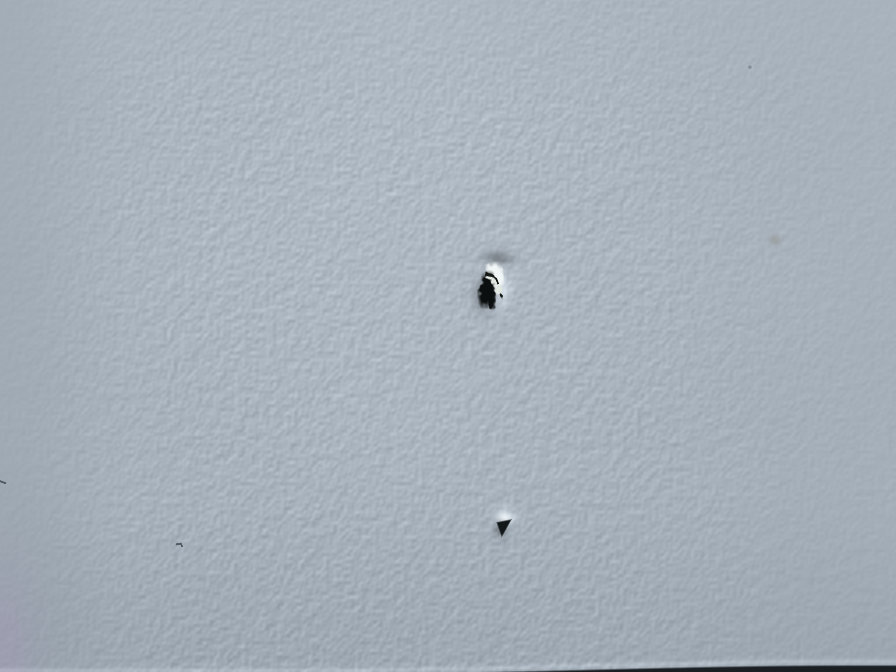
Write a WebGL 1 fragment shader that draws this texture.

```glsl
precision highp float;
uniform vec2 u_resolution;

float hash(vec2 p) {
  p = fract(p * vec2(0.1031, 0.1137));
  p += dot(p, p.yx + 33.33);
  return fract((p.x + p.y) * p.x * 7.31 + p.y * 5.17);
}

float noise(vec2 p) {
  vec2 cell = floor(p), f = fract(p);
  f = f * f * (3.0 - 2.0 * f);
  return mix(mix(hash(cell), hash(cell + vec2(1.0, 0.0)), f.x),
             mix(hash(cell + vec2(0.0, 1.0)), hash(cell + 1.0), f.x), f.y);
}

float fbm(vec2 p) {
  float sum = 0.0, gain = 0.5;
  for (int i = 0; i < 4; i++) {
    sum += gain * noise(p);
    p = mat2(0.8, 0.6, -0.6, 0.8) * p * 2.03 + 7.1;
    gain *= 0.5;
  }
  return sum;
}

vec2 turn(vec2 p, float angle) {
  float c = cos(angle), s = sin(angle);
  return vec2(c * p.x + s * p.y, c * p.y - s * p.x);
}

float glow(vec2 p, vec2 center, vec2 radius) {
  vec2 d = (p - center) / radius;
  return exp(-dot(d, d));
}

float blob(vec2 p, vec2 center, vec2 radius, float angle, float soft) {
  float d = length(turn(p - center, angle) / radius);
  return 1.0 - smoothstep(1.0 - soft, 1.0 + soft, d);
}

float stroke(vec2 p, vec2 a, vec2 b, float width) {
  vec2 ab = b - a;
  float t = clamp(dot(p - a, ab) / dot(ab, ab), 0.0, 1.0);
  return 1.0 - smoothstep(width * 0.5, width * 1.4, length(p - a - ab * t));
}

// Difference of two shifted height samples gives slanted relief.
float relief(vec2 p, float scale) {
  vec2 q = p * scale;
  return noise(q) - noise(q + vec2(-0.45, 0.6));
}

vec3 paintedWall(vec2 p, float aspect) {
  float x = p.x / aspect;
  float light = 0.645 + 0.035 * glow(vec2(x, p.y), vec2(0.43, 0.68), vec2(0.40, 0.55));
  light += 0.012 * smoothstep(0.3, 1.0, p.y);
  light -= 0.025 * (1.0 - smoothstep(0.0, 0.16, x));
  light -= 0.028 * (1.0 - smoothstep(0.0, 0.32, p.y));
  light += 0.012 * (fbm(p * 5.0) - 0.47);
  float rough = smoothstep(-0.1, 0.25, x) * (1.0 - 0.65 * smoothstep(0.62, 1.0, x));
  rough *= 0.6 + 0.4 * (1.0 - smoothstep(0.8, 1.0, p.y));
  float grain = 0.065 * relief(p, 190.0) + 0.04 * relief(p + 3.7, 110.0);
  vec3 color = vec3(light - 0.003, light + 0.037, light + 0.077) + grain * rough;
  color += vec3(0.025, -0.012, 0.02) * glow(p, vec2(0.0, 0.03), vec2(0.05, 0.12));
  return color;
}

vec3 largeChip(vec3 color, vec2 p) {
  vec2 ragged = p + 0.006 * (vec2(noise(p * 190.0), noise(p * 190.0 + 40.0)) - 0.5);
  color *= 1.0 - 0.28 * glow(p, vec2(0.741, 0.616), vec2(0.021, 0.010));
  color *= 1.0 - 0.30 * glow(p, vec2(0.719, 0.560), vec2(0.014, 0.022));
  color += 0.13 * glow(p, vec2(0.748, 0.570), vec2(0.012, 0.025));
  color = mix(color, vec3(0.94, 0.96, 0.96), blob(ragged, vec2(0.737, 0.590), vec2(0.012, 0.019), 0.25, 0.3));
  // Torn cavity and its lower shadow
  float cavity = blob(ragged, vec2(0.725, 0.570), vec2(0.011, 0.025), -0.15, 0.25);
  cavity = max(cavity, stroke(ragged, vec2(0.733, 0.572), vec2(0.731, 0.546), 0.005));
  color = mix(color, vec3(0.045, 0.06, 0.06), cavity);
  // Bright flakes with dark cracks
  float flakes = stroke(ragged, vec2(0.727, 0.588), vec2(0.738, 0.579), 0.0035);
  flakes = max(flakes, blob(ragged, vec2(0.742, 0.567), vec2(0.005, 0.006), 0.0, 0.3));
  color = mix(color, vec3(0.88, 0.90, 0.88), flakes);
  float cracks = stroke(ragged, vec2(0.725, 0.594), vec2(0.736, 0.590), 0.0022);
  cracks = max(cracks, stroke(ragged, vec2(0.736, 0.590), vec2(0.741, 0.578), 0.0018));
  cracks = max(cracks, blob(ragged, vec2(0.746, 0.559), vec2(0.0025, 0.004), 0.0, 0.4));
  return mix(color, vec3(0.08, 0.09, 0.08), cracks);
}

vec3 smallChip(vec3 color, vec2 p) {
  color += 0.12 * glow(p, vec2(0.752, 0.232), vec2(0.017, 0.012));
  color = mix(color, vec3(0.94, 0.97, 0.98), 0.9 * glow(p, vec2(0.751, 0.230), vec2(0.009, 0.007)));
  vec2 d = p - vec2(0.747, 0.204);
  float wedge = max(abs(d.x - 0.1 * d.y) - 0.46 * d.y - 0.001, d.y - 0.020 - 0.2 * d.x);
  color *= 1.0 - 0.3 * glow(p, vec2(0.745, 0.212), vec2(0.009, 0.012));
  return mix(color, vec3(0.07, 0.09, 0.10), 1.0 - smoothstep(-0.0015, 0.0018, wedge));
}

vec3 blemishes(vec3 color, vec2 p) {
  float nick = stroke(p, vec2(0.263, 0.190), vec2(0.269, 0.191), 0.0016);
  nick = max(nick, stroke(p, vec2(0.269, 0.191), vec2(0.271, 0.187), 0.0014));
  nick = max(nick, stroke(p, vec2(0.0, 0.284), vec2(0.008, 0.281), 0.0015));
  color = mix(color, vec3(0.25, 0.28, 0.31), 0.8 * nick);
  color = mix(color, vec3(0.42, 0.45, 0.47), 0.6 * blob(p, vec2(1.116, 0.900), vec2(0.0025), 0.0, 0.5));
  return mix(color, vec3(0.57, 0.57, 0.55), 0.55 * glow(p, vec2(1.153, 0.643), vec2(0.009, 0.007)));
}

// Pale lower rim above a dark gap that widens to the right.
vec3 lowerEdge(vec3 color, vec2 p, float aspect) {
  float x = p.x / aspect;
  float gap = mix(-0.004, 0.0095, smoothstep(0.35, 0.95, x));
  color += 0.07 * exp(-pow((p.y - gap - 0.006) / 0.004, 2.0));
  float dark = 1.0 - smoothstep(gap - 0.002, gap + 0.002, p.y);
  return mix(color, vec3(0.10, 0.12, 0.14), dark);
}

void main() {
  vec2 p = gl_FragCoord.xy / u_resolution.y;
  float aspect = u_resolution.x / u_resolution.y;
  vec3 color = paintedWall(p, aspect);
  color = blemishes(color, p);
  color = largeChip(color, p);
  color = smallChip(color, p);
  color = lowerEdge(color, p, aspect);
  gl_FragColor = vec4(clamp(color, 0.0, 1.0), 1.0);
}
```
